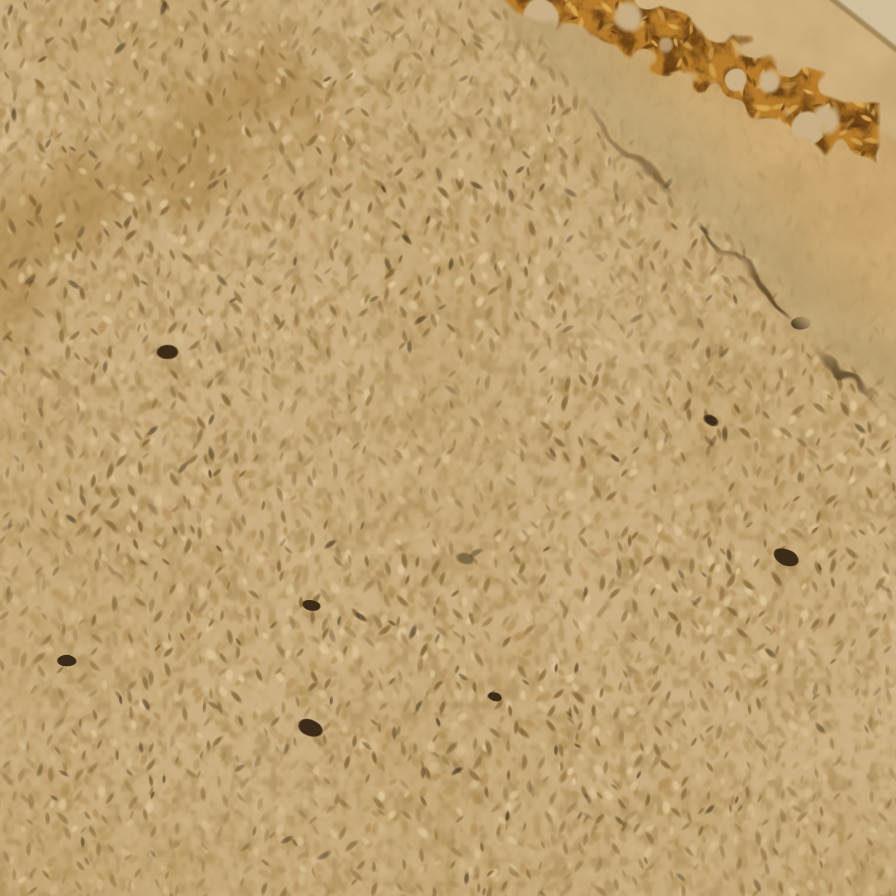
This texture is drawn by a WebGL 2 fragment shader. Its source:

```glsl
#version 300 es
precision highp float;
// Dry sandy ground strewn with small slanted grains, a worn path at the upper
// right with a broken crack, and a strip of dry leaves and stones beside a slab.
// Value noise tints the sand; jittered cells scatter soft ellipses as grains.

uniform vec2 u_resolution;
out vec4 fragColor;

const vec3 SAND = vec3(0.765, 0.645, 0.445);
const vec3 PALE_SAND = vec3(0.805, 0.695, 0.515);
const vec3 DULL_SAND = vec3(0.69, 0.58, 0.38);
const vec3 OCHRE = vec3(0.67, 0.53, 0.30);
const vec3 SHADE = vec3(0.53, 0.41, 0.22);
const vec3 RUST = vec3(0.44, 0.27, 0.08);
const vec3 SOIL = vec3(0.23, 0.17, 0.09);
const vec3 CREAM = vec3(0.89, 0.80, 0.62);

float hash(vec2 p) {
    return fract(sin(dot(p, vec2(127.1, 311.7))) * 43758.5);
}

float noise(vec2 p) {
    vec2 cell = floor(p);
    vec2 f = fract(p);
    f = f * f * (3.0 - 2.0 * f);
    float low = mix(hash(cell), hash(cell + vec2(1.0, 0.0)), f.x);
    float high = mix(hash(cell + vec2(0.0, 1.0)), hash(cell + vec2(1.0)), f.x);
    return mix(low, high, f.y);
}

float fbm(vec2 p) {
    float sum = 0.0;
    float gain = 0.5;
    for (int i = 0; i < 4; i++) {
        sum += gain * noise(p);
        p = mat2(1.6, 1.2, -1.2, 1.6) * p + 7.3;
        gain *= 0.5;
    }
    return sum / 0.9375;
}

// Coverage of scattered ellipses: halfSize in cells, spread of angle in radians
float grains(vec2 p, float density, vec2 halfSize, float spread, float seed) {
    vec2 home = floor(p);
    float cover = 0.0;
    for (int y = -1; y <= 1; y++) {
        for (int x = -1; x <= 1; x++) {
            vec2 cell = home + vec2(x, y);
            vec2 id = cell + seed;
            vec2 centre = cell + 0.1 + 0.8 * vec2(hash(id), hash(id + 31.7));
            float angle = (hash(id + 57.3) - 0.5) * spread;
            float c = cos(angle);
            float s = sin(angle);
            vec2 d = mat2(c, -s, s, c) * (p - centre);
            d.x += 0.6 * d.y * d.y * (hash(id + 11.9) - 0.5);
            float r = length(d / (halfSize * mix(0.65, 1.25, hash(id + 83.1))));
            float strength = mix(0.35, 1.0, hash(id + 19.4));
            float present = step(hash(id + 71.9), density);
            cover = max(cover, present * strength * (1.0 - smoothstep(0.45, 1.3, r)));
        }
    }
    return cover;
}

float segmentDistance(vec2 p, vec2 a, vec2 b) {
    vec2 ab = b - a;
    return length(p - a - ab * clamp(dot(p - a, ab) / dot(ab, ab), 0.0, 1.0));
}

vec3 sandColour(vec2 uv) {
    float broad = fbm(uv * 6.0);
    float fine = noise(uv * vec2(115.0, 80.0)) * 0.6 + noise(uv * vec2(190.0, 150.0)) * 0.4;
    vec3 colour = mix(SAND, PALE_SAND, smoothstep(0.3, 0.75, 0.45 * broad + 0.55 * fine));
    return mix(colour, DULL_SAND, 0.7 * smoothstep(0.5, 0.15, fine));
}

vec3 addGrains(vec3 colour, vec2 uv, float amount) {
    float patchy = amount * mix(0.6, 1.1, smoothstep(0.3, 0.7, fbm(uv * 9.0 + 4.0)));
    colour = mix(colour, OCHRE, 0.6 * patchy * grains(uv * 58.0, 0.6, vec2(0.24, 0.42), 2.4, 3.0));
    colour = mix(colour, CREAM, 0.7 * patchy * grains(uv * 46.0, 0.4, vec2(0.19, 0.30), 2.0, 41.0));
    colour = mix(colour, SHADE, 0.85 * patchy * grains(uv * 50.0, 0.65, vec2(0.14, 0.38), 1.9, 17.0));
    return mix(colour, SOIL, 0.6 * patchy * grains(uv * 40.0, 0.16, vec2(0.11, 0.28), 2.2, 67.0));
}

vec3 leafLitter(vec2 uv) {
    vec3 colour = mix(RUST, vec3(0.72, 0.49, 0.17), smoothstep(0.25, 0.65, fbm(uv * 60.0)));
    colour = mix(colour, vec3(0.86, 0.67, 0.34), grains(uv * 55.0, 0.7, vec2(0.17, 0.45), 3.1, 5.0));
    colour = mix(colour, RUST * 0.8, 0.8 * grains(uv * 62.0, 0.5, vec2(0.14, 0.4), 3.1, 29.0));
    float stone = grains(uv * 24.0, 0.5, vec2(0.40, 0.43), 1.0, 13.0);
    return mix(colour, vec3(0.79, 0.69, 0.53), smoothstep(0.15, 0.45, stone));
}

void main() {
    vec2 uv = gl_FragCoord.xy / u_resolution;
    float wobble = fbm(uv * 14.0) - 0.5;

    // Signed distances across the path edge and the leaf strip
    float edge = (uv.x + uv.y - 1.53) * 0.707 + 0.035 * wobble;
    float strip = dot(uv - vec2(0.80, 0.93), vec2(0.416, 0.909));
    float path = smoothstep(-0.015, 0.03, edge);

    // Sand with a brown stain, then the smoother path
    vec3 colour = sandColour(uv);
    float stain = segmentDistance(uv, vec2(0.0, 0.70), vec2(0.31, 0.91)) + 0.16 * wobble;
    colour = mix(colour, OCHRE, 0.62 * (1.0 - smoothstep(0.0, 0.10, stain)));
    vec3 worn = mix(vec3(0.73, 0.63, 0.44), vec3(0.79, 0.65, 0.43), smoothstep(0.02, 0.12, edge));
    worn += 0.07 * (fbm(uv * 25.0) - 0.5);
    colour = mix(colour, worn, 0.85 * path);
    colour = addGrains(colour, uv, 1.0 - 0.85 * path);

    // Broken crack along the path edge
    float gap = smoothstep(0.35, 0.6, noise(uv * 16.0 + 2.0)) * smoothstep(0.5, 0.9, uv.x);
    float crack = 1.0 - smoothstep(0.001, 0.005, abs(edge + 0.012 * (noise(uv * 45.0) - 0.5)));
    colour = mix(colour, SOIL * 1.4, 0.8 * crack * gap);

    // Slab, its pale corner and joint, and the litter along its foot
    vec3 slab = vec3(0.795, 0.675, 0.48) + 0.08 * (fbm(uv * 22.0) - 0.5);
    float corner = dot(uv - vec2(1.0, 0.945), vec2(0.62, 0.785));
    slab = mix(slab, vec3(0.82, 0.75, 0.62), smoothstep(-0.003, 0.003, corner));
    slab = mix(slab, SHADE, 0.6 * (1.0 - smoothstep(0.001, 0.005, abs(corner))));
    colour = mix(colour, slab, smoothstep(0.0, 0.01, strip));
    float litter = abs(strip) - 0.027 + 0.035 * (noise(uv * 50.0) - 0.5);
    litter = max(litter, uv.x - 0.98);
    colour = mix(colour, leafLitter(uv), 1.0 - smoothstep(-0.003, 0.004, litter));

    // A few dark clods on the open sand
    float clod = grains(uv * 7.0 + 0.06 * wobble, 0.12, vec2(0.10, 0.06), 1.2, 23.0);
    colour = mix(colour, SOIL, (1.0 - path) * smoothstep(0.2, 0.5, clod));

    fragColor = vec4(clamp(colour, 0.0, 1.0), 1.0);
}
```
